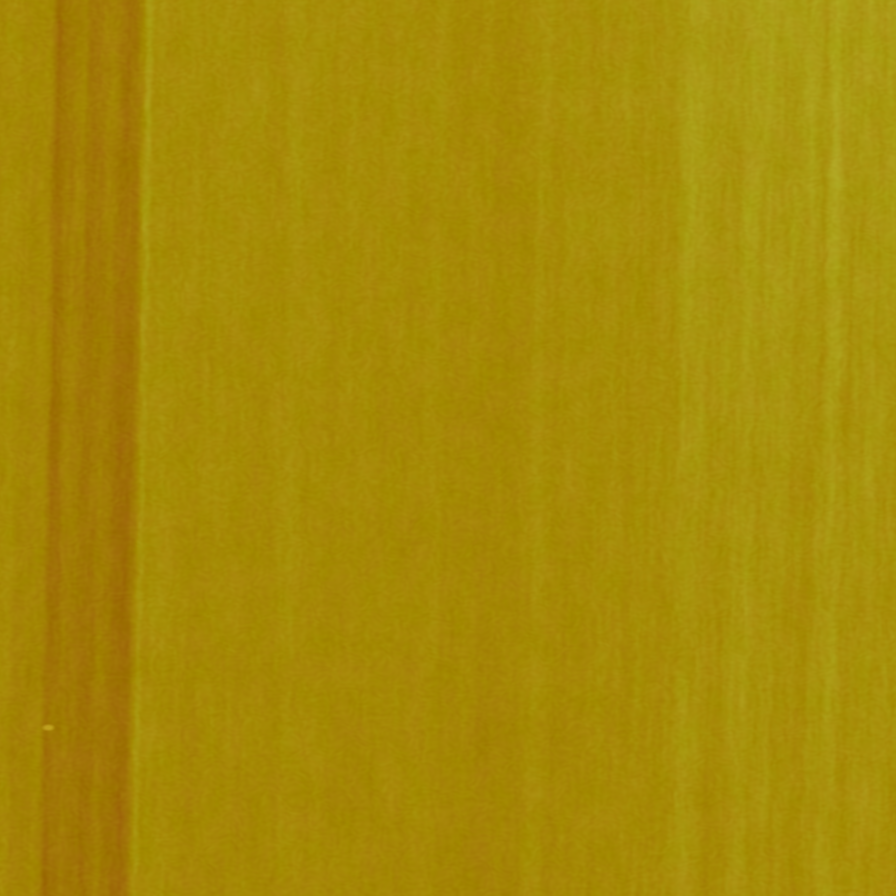
Write a Shadertoy shader that draws this texture.

```glsl
// Ochre plant-like surface with soft, slightly leaning vertical fibres, a brown
// band at the left and pale streaks at the right. One green level, built from
// soft bands and stretched gradient noise, drives a narrow colour ramp.

vec2 randomGradient(vec2 cell) {
    vec3 p = fract(cell.xyx * vec3(0.1031, 0.1030, 0.0973));
    p += dot(p, p.yzx + 33.33);
    float angle = 6.2832 * fract((p.x + p.y) * p.z);
    return vec2(cos(angle), sin(angle));
}

float gradientNoise(vec2 p) {
    vec2 cell = floor(p), f = fract(p);
    vec2 w = f * f * f * (f * (f * 6.0 - 15.0) + 10.0);
    float a = dot(randomGradient(cell), f);
    float b = dot(randomGradient(cell + vec2(1, 0)), f - vec2(1, 0));
    float c = dot(randomGradient(cell + vec2(0, 1)), f - vec2(0, 1));
    float d = dot(randomGradient(cell + vec2(1, 1)), f - vec2(1, 1));
    return mix(mix(a, b, w.x), mix(c, d, w.x), w.y);
}

// Soft-edged strip between two positions
float band(float x, float left, float right, float soft) {
    return smoothstep(left - soft, left + soft, x)
         * (1.0 - smoothstep(right - soft, right + soft, x));
}

// Soft line with a bell-shaped profile
float ridge(float x, float centre, float width) {
    float d = (x - centre) / width;
    return exp(-d * d);
}

void mainImage(out vec4 fragColor, in vec2 fragCoord) {
    vec2 uv = fragCoord / iResolution.xy;

    // Fibres drift to the left towards the bottom and waver slightly
    float across = uv.x + 0.018 * (1.0 - uv.y);
    float frayed = across + 0.004 * gradientNoise(uv * vec2(60.0, 40.0));
    float rightSide = smoothstep(0.55, 0.95, across);

    // Broad tone: warmer below, paler towards the upper right
    float green = 0.537 + 0.022 * (uv.y - 0.4);
    green += rightSide * (0.020 + 0.034 * uv.y * uv.y);
    green -= 0.024 * (1.0 - smoothstep(0.03, 0.08, across));
    green += 0.020 * ridge(across, 0.018, 0.012);

    // Brown band with darker grooves and a pale, crisp rim
    float brown = band(across, 0.062, 0.160, 0.006);
    green -= brown * (0.072 + 0.028 * ridge(across, 0.069, 0.008)
                            + 0.028 * ridge(across, 0.146, 0.012));
    green += brown * (0.020 * ridge(across, 0.090, 0.010)
                    + 0.024 * ridge(across, 0.124, 0.006));
    green += 0.042 * ridge(frayed, 0.168, 0.004);
    green += 0.010 * ridge(across, 0.185, 0.015);

    // Faint flat strip in the middle and its lighter borders
    green -= 0.011 * band(across, 0.503, 0.603, 0.004);
    green += 0.012 * ridge(frayed, 0.494, 0.008);
    green += 0.012 * ridge(frayed, 0.611, 0.009);
    green += 0.016 * ridge(frayed, 0.335, 0.013);

    // Pale streaks on the right
    float broken = 0.8 + 0.9 * gradientNoise(vec2(across * 40.0, uv.y * 9.0));
    green += broken * (0.036 * ridge(frayed, 0.775, 0.014)
                     + 0.054 * ridge(frayed, 0.938, 0.009)
                     + 0.022 * ridge(frayed, 0.845, 0.010)
                     + 0.018 * ridge(frayed, 0.975, 0.008));

    // Long fibres, stronger on the right and in the brown band
    float fibres = gradientNoise(vec2(across * 34.0, uv.y * 0.8))
                 + gradientNoise(vec2(frayed * 85.0, uv.y * 3.0 + 9.0))
                 + 0.9 * gradientNoise(vec2(frayed * 150.0, uv.y * 14.0 + 31.0));
    green += fibres * (0.016 + 0.016 * rightSide + 0.016 * brown);

    // Blurry mottling with fine wavy grain
    vec2 warp = 0.006 * vec2(gradientNoise(uv * 45.0), gradientNoise(uv * 45.0 + 70.0));
    vec2 grainPos = uv + warp;
    float grain = gradientNoise(grainPos * vec2(130.0, 85.0))
                + 0.9 * gradientNoise(grainPos * vec2(120.0, 220.0) + 17.0);
    green += 0.022 * grain + 0.018 * gradientNoise(uv * vec2(24.0, 14.0));

    // Narrow ramp from brown through ochre to pale olive
    vec3 color = vec3(0.648 + 0.30 * (green - 0.54),
                      green,
                      0.018 + 0.90 * max(green - 0.54, 0.0));

    // Weak colour blotches and brightness grain
    float blotch = gradientNoise(uv * vec2(40.0, 30.0) + 53.0);
    color += blotch * vec3(0.022, -0.004, 0.036);
    color += 0.019 * gradientNoise(grainPos * vec2(150.0, 190.0) + 91.0);

    // One small pale fleck on the brown band
    float fleck = length((uv - vec2(0.054, 0.188)) * vec2(1.0, 1.8));
    color += vec3(0.12, 0.16, 0.10) * (1.0 - smoothstep(0.002, 0.009, fleck));

    fragColor = vec4(clamp(color, 0.0, 1.0), 1.0);
}
```
